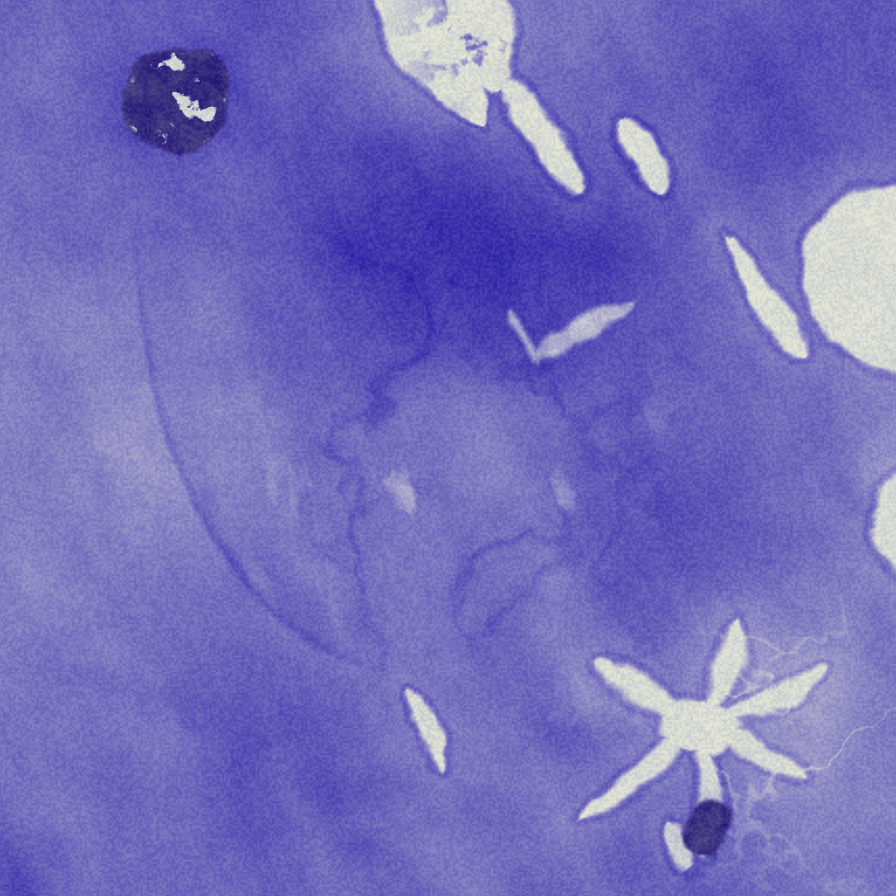
Give the GLSL for this texture, as a Shadertoy shader.

```glsl
float hash(vec2 p) {
    vec3 q = fract(vec3(p.xyx) * 0.1031);
    q += dot(q, q.yzx + 33.33);
    return fract((q.x + q.y) * q.z);
}

float noise(vec2 p) {
    vec2 i = floor(p), f = fract(p);
    f = f * f * (3.0 - 2.0 * f);
    return mix(mix(hash(i), hash(i + vec2(1, 0)), f.x),
               mix(hash(i + vec2(0, 1)), hash(i + vec2(1, 1)), f.x), f.y);
}

float fbm(vec2 p) {
    float sum = 0.0, amp = 0.5;
    for (int i = 0; i < 5; i++) {
        sum += amp * noise(p);
        p = mat2(1.6, 1.2, -1.2, 1.6) * p + 17.0;
        amp *= 0.5;
    }
    return sum / 0.97;
}

float blob(vec2 p, vec2 centre, float radius) {
    p = (p - centre) / radius;
    return exp(-dot(p, p));
}

// Spindle-shaped slit from a to b
float slit(vec2 p, vec2 a, vec2 b, float width) {
    vec2 d = b - a;
    float h = clamp(dot(p - a, d) / dot(d, d), 0.0, 1.0);
    return length(p - a - d * h) - 2.0 * width * sqrt(h * (1.0 - h));
}

// Stained tissue: broad patches, fibres, membrane and creases
float tissue(vec2 p, vec2 q) {
    float fibre = fbm(vec2(dot(q, vec2(0.89, 0.45)) * 17.0, dot(q, vec2(-0.45, 0.89)) * 3.0));
    float tone = 0.425 + 0.17 * (fbm(q * 4.0) - 0.5) + 0.15 * (fibre - 0.5)
               + 0.09 * (fbm(q * 22.0) - 0.5);
    tone -= 0.18 * blob(q, vec2(0.46, 0.69), 0.13) + 0.09 * blob(q, vec2(0.65, 0.73), 0.11);
    tone -= 0.10 * blob(q, vec2(0.84, 0.93), 0.18) + 0.10 * blob(q, vec2(0.80, 0.41), 0.10);
    tone -= 0.09 * blob(q, vec2(0.34, 0.12), 0.17);
    tone += 0.11 * blob(q, vec2(0.90, 0.22), 0.14) + 0.05 * blob(q, vec2(0.10, 0.45), 0.22);

    // Curved membrane on the left
    float rim = length((p + 0.12 * (q - p) - vec2(0.47, 0.75)) / vec2(0.32, 0.5)) - 1.0;
    float side = smoothstep(0.48, 0.3, p.x) * smoothstep(0.8, 0.6, p.y);
    tone += side * 0.06 * smoothstep(0.0, 0.02, rim) * exp(-3.0 * max(rim, 0.0));
    tone -= side * 0.06 * exp(-pow(rim / 0.014, 2.0));

    // Dark folds and pale wisps in the middle
    float fold = fbm(q * 6.0 + 3.0) - 0.5;
    float wisp = fbm(vec2(q.x * 19.0 + q.y * 9.0, q.y * 9.0) + 40.0);
    float middle = blob(p, vec2(0.5, 0.47), 0.21);
    tone -= 0.11 * middle * exp(-pow(fold / 0.025, 2.0));
    tone += 0.22 * middle * smoothstep(0.64, 0.8, wisp);

    // Hairline cracks at the lower right
    float crack = abs(fbm(q * 8.0 + 60.0) - 0.5);
    tone += 0.16 * blob(p, vec2(0.87, 0.17), 0.15) * smoothstep(0.02, 0.0, crack);
    return tone;
}

// Signed distance to the empty gaps
float gaps(vec2 p) {
    float d = slit(p, vec2(0.42, 1.04), vec2(0.54, 0.865), 0.035);
    d = min(d, slit(p, vec2(0.51, 1.06), vec2(0.56, 0.90), 0.035));
    for (int i = 0; i < 3; i++) {
        float k = float(i), lift = mod(k, 2.0);
        vec2 a = vec2(0.565 + 0.122 * k, 0.915 - 0.093 * k + 0.045 * lift);
        d = min(d, slit(p, a, a + vec2(0.09, -0.13) * (1.0 - 0.35 * lift), 0.016));
    }
    d = min(d, length((p - vec2(0.99, 0.69)) * vec2(1.0, 0.95)) - 0.095);
    d = min(d, length((p - vec2(1.02, 0.42)) * vec2(1.0, 0.75)) - 0.05);
    d = min(d, slit(p, vec2(0.457, 0.23), vec2(0.497, 0.147), 0.010));
    d = min(d, slit(p, vec2(0.752, 0.08), vec2(0.778, 0.03), 0.012));

    // Star-shaped tear
    vec2 hub = vec2(0.79, 0.185);
    d = min(d, length((p - hub) * vec2(0.8, 1.1)) - 0.036);
    for (int i = 0; i < 6; i++) {
        float k = float(i), angle = k * 1.047 + 0.2 + 0.5 * hash(vec2(k, 4.0));
        vec2 dir = vec2(cos(angle), sin(angle));
        float reach = 0.11 + 0.06 * hash(vec2(k, 9.0));
        d = min(d, slit(p, hub + 0.02 * dir, hub + reach * dir, 0.013));
    }
    return d;
}

void mainImage(out vec4 fragColor, in vec2 fragCoord) {
    vec2 p = fragCoord / iResolution.xy;
    vec2 q = p + 0.09 * (vec2(fbm(p * 5.0), fbm(p * 5.0 + 31.0)) - 0.5);
    vec2 ragged = p + 0.035 * (vec2(fbm(p * 16.0), fbm(p * 16.0 + 13.0)) - 0.5);
    float tone = tissue(p, q);

    // Gaps with a pale halo, a dark lip and leftover debris
    float d = gaps(ragged);
    tone += 0.10 * exp(-35.0 * max(d, 0.0)) - 0.10 * exp(-pow((d - 0.006) / 0.004, 2.0));
    float debris = smoothstep(0.48, 0.62, fbm(p * 38.0)) * blob(p, vec2(0.53, 0.96), 0.06);
    float empty = 0.85 - 0.45 * debris + 0.06 * (fbm(p * 25.0) - 0.5);
    tone = mix(tone, empty, smoothstep(0.003, -0.004, d));

    // Thin frayed sliver
    float sliver = min(slit(ragged, vec2(0.595, 0.603), vec2(0.71, 0.668), 0.010),
                       slit(ragged, vec2(0.57, 0.66), vec2(0.60, 0.60), 0.004));
    tone = mix(tone, 0.55 + 0.4 * fbm(p * 45.0), 0.85 * smoothstep(0.006, -0.004, sliver));

    // Dark round cells, the larger one flecked with white
    float cell = length(ragged - vec2(0.20, 0.887)) - 0.058;
    float bead = length((ragged - vec2(0.793, 0.073)) * vec2(1.1, 0.85)) - 0.026;
    tone -= 0.09 * exp(-45.0 * max(min(cell, bead), 0.0));
    float inside = smoothstep(0.004, -0.004, min(cell, bead));
    tone = mix(tone, 0.10 + 0.24 * fbm(p * 50.0), inside);
    float fleck = smoothstep(0.63, 0.72, fbm(p * 55.0 + 8.0) + 0.09 * blob(p, vec2(0.24, 0.87), 0.035));
    fleck *= smoothstep(0.0, -0.008, cell);
    tone = mix(tone, 0.82, fleck);

    // Fine grain, then tone to stain colour
    tone += 0.11 * (noise(p * 430.0) - 0.5);
    tone = clamp(tone, 0.06, 0.89);
    vec3 stain = vec3(tone, 1.08 * tone - 0.06, 0.575 + 0.46 * tone - 0.19 * tone * tone);
    stain.b -= 0.17 * inside * (1.0 - fleck);
    fragColor = vec4(clamp(stain, 0.0, 1.0), 1.0);
}
```
